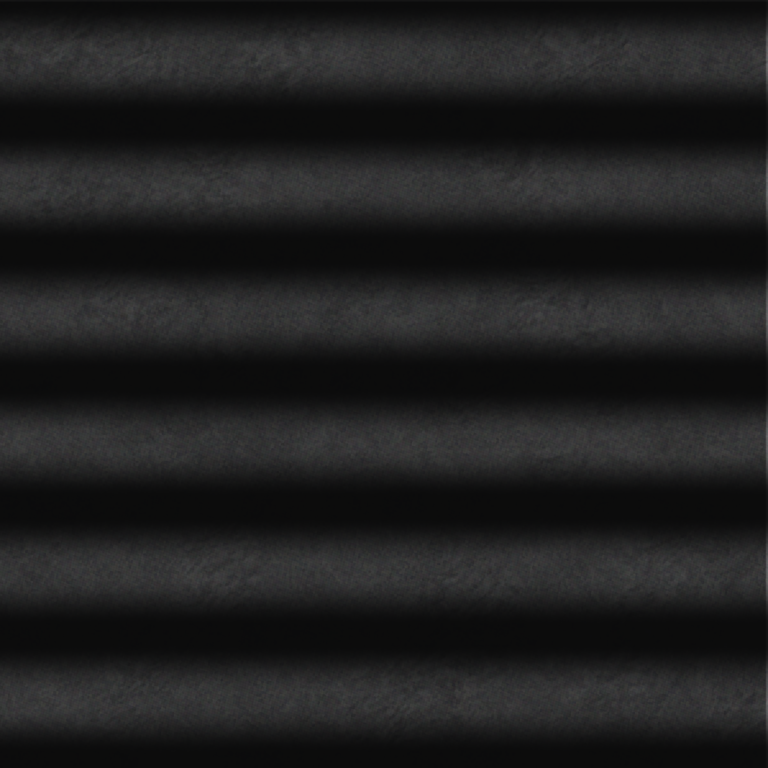
This pattern is drawn by a Shadertoy shader. Its source:

```glsl
// Six soft horizontal ridges of worn charcoal material, fading into black grooves.
// A smooth profile repeats up the canvas; smooth cellular noise adds stains,
// scuffs and tinted grain, and crossed sines add a faint weave.

vec3 hash3(vec2 cell) {
    vec3 p = fract(cell.xyx * vec3(0.1031, 0.1030, 0.0973));
    p += dot(p, p.yxz + 33.33);
    return fract((p.xxy + p.yzz) * p.zyx);
}

// Smooth cellular noise: random values blended by distance to jittered points, -0.5..0.5
vec3 cellBlend(vec2 p, float sharpness) {
    vec2 base = floor(p);
    vec3 sum = vec3(0.0);
    float total = 0.0;
    for (int j = -1; j <= 1; j++) {
        for (int i = -1; i <= 1; i++) {
            vec2 cell = base + vec2(i, j);
            vec2 offset = cell + 0.2 + 0.6 * hash3(cell + 71.0).xy - p;
            float weight = exp(-sharpness * dot(offset, offset));
            sum += weight * hash3(cell);
            total += weight;
        }
    }
    return sum / total - 0.5;
}

void mainImage(out vec4 fragColor, in vec2 fragCoord) {
    vec2 uv = fragCoord / iResolution.xy;

    // Ridge profile: bright rounded crest, flat dark groove
    float fromCrest = abs(fract(uv.y * 6.0 - 0.04) - 0.5);
    float ridge = 1.0 - smoothstep(0.04, 0.42, fromCrest);

    // Broad stains and smaller mottling, bent by layered sines
    vec2 bent = uv + 0.006 * sin(uv.yx * vec2(67.0, 53.0) + 2.0 * sin(uv * 31.0));
    float stains = cellBlend(bent * vec2(13.0, 22.0), 4.0).x;
    float mottle = cellBlend(bent * 55.0 + 9.0, 5.0).y;

    // Short slanted scuffs, kept to scattered patches
    vec2 slant = vec2(bent.x + bent.y, bent.y - 0.7 * bent.x);
    float patches = smoothstep(0.08, 0.3, cellBlend(uv * 9.0 + 40.0, 5.0).z);
    float scuffs = patches * cellBlend(slant * vec2(60.0, 150.0), 5.0).x;

    // Fine coloured grain and diagonal weave
    vec3 grain = cellBlend(uv * 300.0, 5.0);
    float weave = sin(1200.0 * (uv.x + 0.6 * uv.y)) * sin(1100.0 * (uv.y - 0.5 * uv.x));

    float wear = 0.028 * stains + 0.025 * mottle + 0.05 * scuffs + 0.007 * weave;
    vec3 color = vec3(0.046, 0.046, 0.047) + ridge * vec3(0.164, 0.164, 0.165);
    color += (0.06 + 0.94 * ridge) * (wear + 0.022 * grain + 0.022 * (grain.x + grain.y));

    // Thin pale right rim and faint top rim
    color += (0.03 + 0.14 * ridge) * smoothstep(0.996, 0.999, uv.x);
    color += 0.035 * smoothstep(0.997, 0.999, uv.y);

    fragColor = vec4(clamp(color, 0.0, 1.0), 1.0);
}
```
